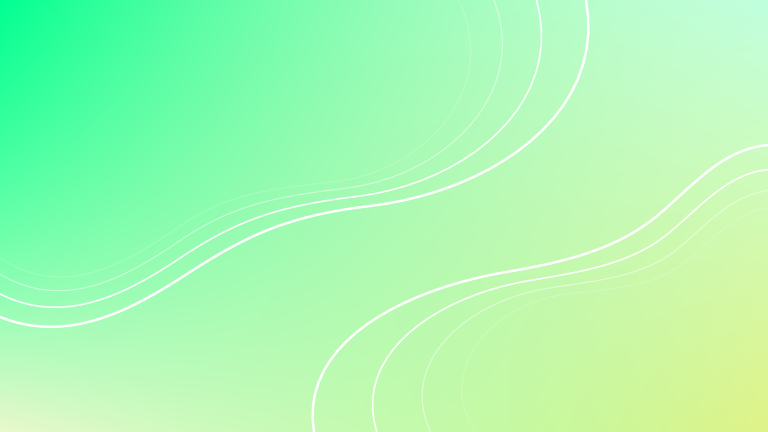
Give the GLSL for this background, as a Shadertoy shader.

```glsl
// Soft mint, lime and cream gradient with two fading families of flowing white lines.

// Layout units: the canvas spans CANVAS, origin at the lower left
const vec2 CANVAS = vec2(768.0, 432.0);
const int LINES = 4;
const int STEPS = 20;
const float WIDEST = 2.5;
const float WIDTH_FALLOFF = 0.68;
const vec3 LINE_COLOR = vec3(1.0);
const vec4 LINE_OPACITY = vec4(1.0, 0.9, 0.48, 0.24);

// Gradient colours on a 3 x 3 grid
const vec3 TOP_LEFT = vec3(0.00, 1.00, 0.57);
const vec3 TOP_MID = vec3(0.57, 0.99, 0.72);
const vec3 TOP_RIGHT = vec3(0.75, 1.00, 0.87);
const vec3 MID_LEFT = vec3(0.39, 1.00, 0.66);
const vec3 CENTER = vec3(0.67, 0.98, 0.70);
const vec3 MID_RIGHT = vec3(0.82, 0.98, 0.70);
const vec3 LOW_LEFT = vec3(0.92, 0.97, 0.80);
const vec3 LOW_MID = vec3(0.77, 0.98, 0.68);
const vec3 LOW_RIGHT = vec3(0.88, 0.95, 0.53);

// Each path is three joined cubic Beziers; a family blends bold to faint
const vec2 UPPER_BOLD[10] = vec2[10](
    vec2(0, 115), vec2(70, 87), vec2(135, 124), vec2(190, 160), vec2(245, 195),
    vec2(285, 216), vec2(370, 226), vec2(490, 240), vec2(607, 317), vec2(586, 432));
const vec2 UPPER_FAINT[10] = vec2[10](
    vec2(0, 174), vec2(65, 130), vec2(130, 171), vec2(180, 206), vec2(232, 241),
    vec2(275, 243), vec2(340, 251), vec2(430, 264), vec2(500, 347), vec2(459, 432));
const vec2 LOWER_BOLD[10] = vec2[10](
    vec2(768, 287), vec2(725, 283), vec2(698, 252), vec2(664, 222), vec2(624, 186),
    vec2(575, 172), vec2(512, 161), vec2(405, 144), vec2(299, 90), vec2(314, 0));
const vec2 LOWER_FAINT[10] = vec2[10](
    vec2(768, 224), vec2(735, 220), vec2(712, 192), vec2(685, 170), vec2(650, 142),
    vec2(605, 144), vec2(560, 137), vec2(490, 125), vec2(435, 62), vec2(475, 0));

// Quadratic weights through the stops 0, 0.5 and 1
vec3 stopWeights(float t) {
    return vec3(2.0 * (t - 0.5) * (t - 1.0), 4.0 * t * (1.0 - t), 2.0 * t * (t - 0.5));
}

vec3 background(vec2 uv) {
    vec3 wx = stopWeights(uv.x);
    vec3 wy = stopWeights(uv.y);
    vec3 low = mat3(LOW_LEFT, LOW_MID, LOW_RIGHT) * wx;
    vec3 mid = mat3(MID_LEFT, CENTER, MID_RIGHT) * wx;
    vec3 top = mat3(TOP_LEFT, TOP_MID, TOP_RIGHT) * wx;
    return clamp(mat3(low, mid, top) * wy, 0.0, 1.0);
}

float segmentDistance(vec2 p, vec2 a, vec2 b) {
    vec2 ab = b - a;
    float t = clamp(dot(p - a, ab) / dot(ab, ab), 0.0, 1.0);
    return length(p - a - ab * t);
}

float bezierDistance(vec2 p, vec2 a, vec2 b, vec2 c, vec2 d) {
    float nearest = 1e5;
    vec2 previous = a;
    for (int i = 1; i <= STEPS; i++) {
        float t = float(i) / float(STEPS);
        float s = 1.0 - t;
        vec2 next = s * s * s * a + 3.0 * s * t * (s * b + t * c) + t * t * t * d;
        nearest = min(nearest, segmentDistance(p, previous, next));
        previous = next;
    }
    return nearest;
}

// Draws lines whose spacing, width and opacity shrink towards the faint path
vec3 drawFamily(vec3 color, vec2 p, float pixel, vec2 bold[10], vec2 faint[10]) {
    float width = WIDEST;
    for (int i = 0; i < LINES; i++) {
        float n = float(i);
        float blend = n * (0.418 - 0.028 * n);
        float d = 1e5;
        for (int k = 0; k < 9; k += 3) {
            d = min(d, bezierDistance(p,
                mix(bold[k], faint[k], blend),
                mix(bold[k + 1], faint[k + 1], blend),
                mix(bold[k + 2], faint[k + 2], blend),
                mix(bold[k + 3], faint[k + 3], blend)));
        }
        // Lines thinner than a pixel fade instead of breaking up
        float drawn = max(width, pixel);
        float cover = 1.0 - smoothstep(-0.6 * pixel, 0.6 * pixel, d - 0.5 * drawn);
        color = mix(color, LINE_COLOR, cover * LINE_OPACITY[i] * width / drawn);
        width *= WIDTH_FALLOFF;
    }
    return color;
}

void mainImage(out vec4 fragColor, in vec2 fragCoord) {
    vec2 uv = fragCoord / iResolution.xy;
    vec2 p = uv * CANVAS;
    float pixel = CANVAS.y / iResolution.y;
    vec3 color = background(uv);
    color = drawFamily(color, p, pixel, UPPER_BOLD, UPPER_FAINT);
    color = drawFamily(color, p, pixel, LOWER_BOLD, LOWER_FAINT);
    fragColor = vec4(color, 1.0);
}
```
